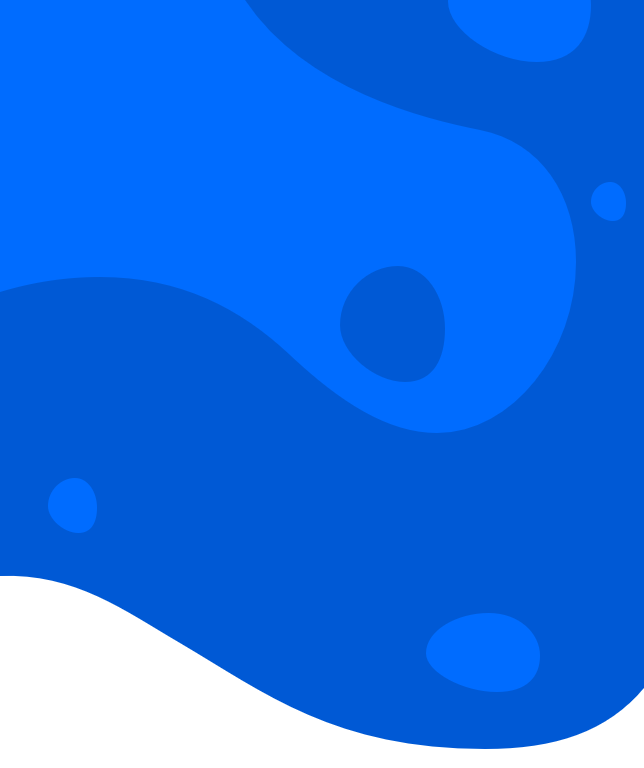
A Shadertoy shader for this background:

```glsl
// Flat blue liquid background: a pale-edged wave, a bright ribbon and drops.
// Every outline is a path of cubic curves; its signed distance gives a smooth
// fill, and each drop swaps the two blue tones wherever it lies.

#define GRID_HEIGHT 768.0
#define CURVE_STEPS 16
#define DROP_COUNT 5
#define DEEP_BLUE vec3(0.0, 0.35, 0.835)
#define BRIGHT_BLUE vec3(0.0, 0.424, 1.0)
#define PAPER vec3(1.0)

// Path state: sample point, pen position, squared distance, side sign.
struct Path {
    vec2 point;
    vec2 pen;
    float dist2;
    float side;
};

Path startPath(vec2 point, vec2 start) {
    return Path(point, start, 1e9, 1.0);
}

void lineTo(inout Path path, vec2 end) {
    vec2 edge = end - path.pen;
    vec2 rel = path.point - path.pen;
    float t = clamp(dot(rel, edge) / dot(edge, edge), 0.0, 1.0);
    vec2 gap = rel - edge * t;
    path.dist2 = min(path.dist2, dot(gap, gap));

    // Each crossing of a ray from the point flips the side.
    bvec3 cross3 = bvec3(path.point.y >= path.pen.y,
                         path.point.y < end.y,
                         edge.x * rel.y > edge.y * rel.x);
    if (all(cross3) || !any(cross3)) path.side = -path.side;
    path.pen = end;
}

void curveTo(inout Path path, vec2 b, vec2 c, vec2 d) {
    vec2 a = path.pen;
    for (int i = 1; i <= CURVE_STEPS; i++) {
        float t = float(i) / float(CURVE_STEPS);
        float s = 1.0 - t;
        lineTo(path, s*s*s*a + 3.0*s*s*t*b + 3.0*s*t*t*c + t*t*t*d);
    }
}

// Coverage of the closed path, softened over one screen pixel.
float fill(Path path, float pixel) {
    return clamp(0.5 - path.side * sqrt(path.dist2) / pixel, 0.0, 1.0);
}

// Bright ribbon sweeping in from the upper left.
float ribbon(vec2 p, float pixel) {
    Path path = startPath(p, vec2(-60, 311));
    lineTo(path, vec2(0, 292));
    curveTo(path, vec2(33, 282), vec2(66, 277), vec2(100, 277));
    curveTo(path, vec2(180, 277), vec2(240, 308), vec2(290, 355));
    curveTo(path, vec2(340, 402), vec2(388, 433), vec2(437, 433));
    curveTo(path, vec2(512, 433), vec2(576, 352), vec2(576, 262));
    curveTo(path, vec2(576, 195), vec2(541, 142), vec2(480, 130));
    curveTo(path, vec2(425, 119), vec2(305, 90), vec2(245, 0));
    lineTo(path, vec2(205, -60));
    lineTo(path, vec2(-60, -60));
    lineTo(path, vec2(-60, 311));
    return fill(path, pixel);
}

// White area under the bottom wave.
float lowerWave(vec2 p, float pixel) {
    Path path = startPath(p, vec2(-60, 576));
    lineTo(path, vec2(0, 576));
    curveTo(path, vec2(75, 573), vec2(125, 611), vec2(180, 643));
    curveTo(path, vec2(265, 693), vec2(335, 749), vec2(485, 749));
    curveTo(path, vec2(555, 749), vec2(607, 732), vec2(644, 688));
    lineTo(path, vec2(700, 620));
    lineTo(path, vec2(700, 840));
    lineTo(path, vec2(-60, 840));
    lineTo(path, vec2(-60, 576));
    return fill(path, pixel);
}

// Lopsided drop fitted into a box given by its corner and size.
float drop(vec2 p, vec2 corner, vec2 size, float pixel) {
    vec2 top = corner + size * vec2(0.55, 0.0);
    Path path = startPath(p, top);
    curveTo(path, corner + size * vec2(0.82, 0.0), corner + size * vec2(1.0, 0.26),
            corner + size * vec2(1.0, 0.54));
    curveTo(path, corner + size * vec2(1.0, 0.80), corner + size * vec2(0.89, 1.0),
            corner + size * vec2(0.62, 1.0));
    curveTo(path, corner + size * vec2(0.33, 1.0), corner + size * vec2(0.0, 0.75),
            corner + size * vec2(0.0, 0.51));
    curveTo(path, corner + size * vec2(0.0, 0.22), corner + size * vec2(0.27, 0.0), top);
    return fill(path, pixel);
}

void mainImage(out vec4 fragColor, in vec2 fragCoord) {
    // Design grid with y pointing down, scaled to the canvas height.
    float pixel = GRID_HEIGHT / iResolution.y;
    vec2 p = vec2(fragCoord.x, iResolution.y - fragCoord.y) * pixel;

    // Drops as (corner, size).
    vec4 drops[DROP_COUNT] = vec4[DROP_COUNT](
        vec4(448, -62, 143, 124), vec4(591, 182, 35, 39), vec4(340, 266, 105, 116),
        vec4(48, 478, 49, 55), vec4(426, 613, 114, 79));

    float tone = ribbon(p, pixel);
    for (int i = 0; i < DROP_COUNT; i++)
        tone = abs(tone - drop(p, drops[i].xy, drops[i].zw, pixel));

    vec3 color = mix(DEEP_BLUE, BRIGHT_BLUE, tone);
    color = mix(color, PAPER, lowerWave(p, pixel));
    fragColor = vec4(color, 1.0);
}
```
